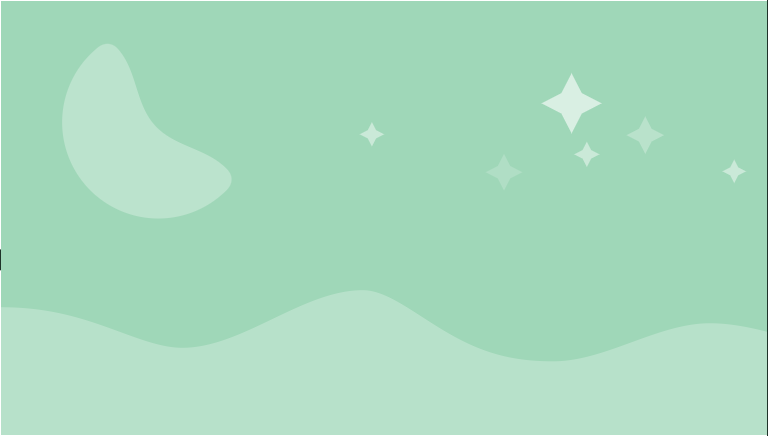
A Shadertoy shader for this background:

```glsl
// A calm mint night: a soft crescent moon, four-pointed stars and rolling hills.
// Every shape is a signed distance, laid over a flat sky as translucent white.
// Lengths are in canvas heights, with the origin at the lower left.

#define SKY_COLOR vec3(0.624, 0.843, 0.722)
#define EDGE_COLOR vec3(0.12, 0.20, 0.16)
#define HILL_ALPHA 0.25
#define MOON_ALPHA 0.29
#define MOON_CENTER vec2(0.3632, 0.7195)
#define MOON_RADIUS 0.2207
#define MOON_ROUNDING 0.028
#define STAR_WAIST 0.34
#define BORDER_WIDTH 0.0023

const int STAR_COUNT = 6;
const int CREST_COUNT = 6;

// Stars: center x, center y, half size, opacity
const vec4 STARS[STAR_COUNT] = vec4[](
    vec4(1.311, 0.763, 0.069, 0.60),
    vec4(0.853, 0.692, 0.028, 0.45),
    vec4(1.346, 0.646, 0.029, 0.45),
    vec4(1.480, 0.690, 0.043, 0.27),
    vec4(1.156, 0.605, 0.042, 0.18),
    vec4(1.684, 0.607, 0.027, 0.45));

// Hill crests and valleys: x, height, skew of the slope that follows
const vec3 CRESTS[CREST_COUNT] = vec3[](
    vec3(0.000, 0.2954, -0.38),
    vec3(0.418, 0.2023, 0.0),
    vec3(0.832, 0.3345, 0.49),
    vec3(1.269, 0.1713, 0.0),
    vec3(1.628, 0.2586, 0.0),
    vec3(2.020, 0.1840, 0.0));

// Coverage of a shape, softened over about one pixel
float fill(float dist) {
    return clamp(0.5 - dist * iResolution.y, 0.0, 1.0);
}

float smoothMax(float a, float b, float radius) {
    float h = max(radius - abs(a - b), 0.0) / radius;
    return max(a, b) + 0.25 * h * h * radius;
}

// Disc cut by a wavy hollow, with rounded horns
float moonDistance(vec2 p) {
    vec2 q = p - MOON_CENTER;
    float along = dot(q, vec2(0.672, -0.741));
    float across = dot(q, vec2(0.741, 0.672));
    float hollow = 0.0169 - 0.0275 * cos(along * 3.14159 / 0.1885);
    return smoothMax(length(q) - MOON_RADIUS, across - hollow, MOON_ROUNDING);
}

// Star with straight edges from each tip to a diagonal waist
float starDistance(vec2 p, float size) {
    p = abs(p);
    p = vec2(max(p.x, p.y), min(p.x, p.y));
    vec2 normal = normalize(vec2(STAR_WAIST, 1.0 - STAR_WAIST));
    return dot(p - vec2(size, 0.0), normal);
}

// Skewed ease between neighbouring crests and valleys
float hillHeight(float x) {
    float height = CRESTS[0].y;
    for (int i = 0; i < CREST_COUNT - 1; i++) {
        vec3 a = CRESTS[i];
        vec3 b = CRESTS[i + 1];
        float t = clamp((x - a.x) / (b.x - a.x), 0.0, 1.0);
        t += a.z * t * (1.0 - t);
        height += (b.y - a.y) * smoothstep(0.0, 1.0, t);
    }
    return height;
}

void mainImage(out vec4 fragColor, in vec2 fragCoord) {
    vec2 p = fragCoord / iResolution.y;
    float width = iResolution.x / iResolution.y;
    vec3 white = vec3(1.0);
    vec3 color = SKY_COLOR;

    // Hills and moon
    color = mix(color, white, HILL_ALPHA * fill(p.y - hillHeight(p.x)));
    color = mix(color, white, MOON_ALPHA * fill(moonDistance(p)));

    // Stars
    for (int i = 0; i < STAR_COUNT; i++) {
        vec4 star = STARS[i];
        color = mix(color, white, star.w * fill(starDistance(p - star.xy, star.z)));
    }

    // Pale border, dark right side and a short dark tick on the left
    float border = min(p.x, min(p.y, 1.0 - p.y));
    color = mix(color, white, fill(border - BORDER_WIDTH));
    float tick = max(p.x - BORDER_WIDTH, abs(p.y - 0.404) - 0.024);
    color = mix(color, EDGE_COLOR, fill(min(tick, width - p.x - BORDER_WIDTH)));

    fragColor = vec4(color, 1.0);
}
```
